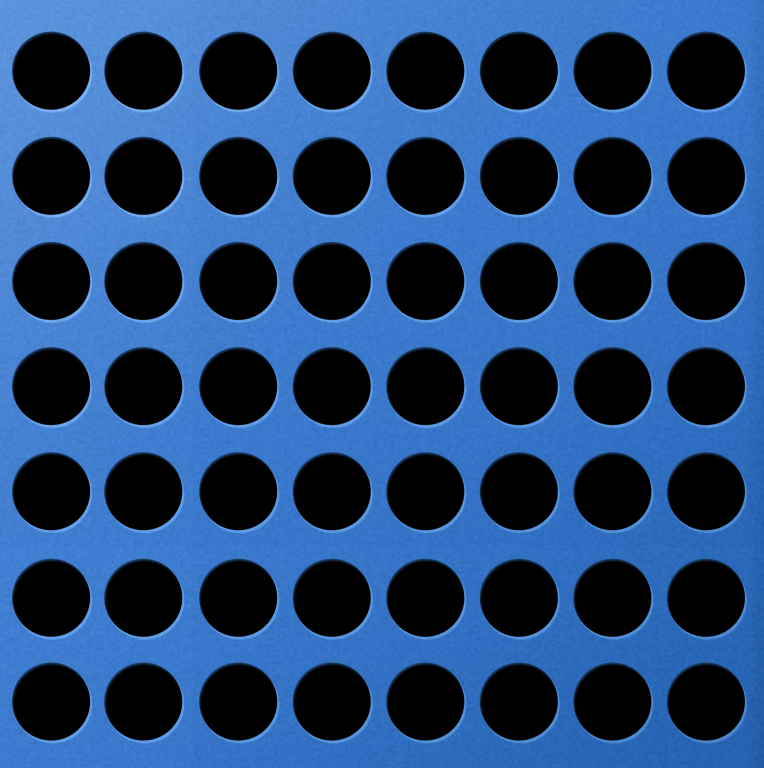
Write a Shadertoy shader that draws this pattern.

```glsl
// A blue metal plate punched with a grid of 8 by 7 round black holes.
// Each hole is a circle distance; shifted circles give the shaded inner wall
// and the lit lower rim. A diagonal gradient and gradient noise tint the plate.

#define GRID vec2(8.0, 7.0)             // holes across and down
#define PITCH vec2(0.1218, 0.1369)      // spacing, in canvas heights
#define FIRST_HOLE vec2(0.0666, 0.0866) // centre of the lower left hole
#define RADIUS 0.0508
#define PUNCH_DRIFT 0.0018              // misplacement of one row and column
#define WALL_OFFSET vec2(0.0012, -0.0024)
#define WALL_WIDTH 0.0055
#define RIM_OFFSET vec2(0.0022, -0.0034)
#define RIM_GLOW vec3(0.15, 0.14, 0.10)
#define GRAIN_SCALE 230.0
#define GRAIN_AMOUNT 0.035
#define SEAM_STEP 0.008

vec2 hashGradient(vec2 cell) {
    vec3 h = fract(cell.xyx * vec3(0.1031, 0.1030, 0.0973));
    h += dot(h, h.yzx + 33.33);
    float angle = 6.2832 * fract((h.x + h.y) * h.z);
    return vec2(cos(angle), sin(angle));
}

float gradientNoise(vec2 p) {
    vec2 i = floor(p), f = fract(p);
    vec2 u = f * f * f * (f * (f * 6.0 - 15.0) + 10.0);
    vec2 e = vec2(0.0, 1.0);
    float a = dot(hashGradient(i), f);
    float b = dot(hashGradient(i + e.yx), f - e.yx);
    float c = dot(hashGradient(i + e.xy), f - e.xy);
    float d = dot(hashGradient(i + e.yy), f - e.yy);
    return mix(mix(a, b, u.x), mix(c, d, u.x), u.y);
}

// Offset from the centre of the nearest hole; the grid ends at its border.
vec2 holeSpace(vec2 p) {
    vec2 id = clamp(floor((p - FIRST_HOLE) / PITCH + 0.5), vec2(0.0), GRID - 1.0);
    vec2 drift = -PUNCH_DRIFT * (1.0 - step(0.5, abs(id - 1.0)));
    return p - FIRST_HOLE - id * PITCH - drift;
}

// Diagonal sheen, faint panel seams, dark right border and fine grain.
vec3 plateColor(vec2 p, float aspect) {
    float shade = 0.46 * p.x / aspect + 0.54 * (1.0 - p.y);
    vec3 light = vec3(0.36, 0.575, 0.86);
    vec3 middle = vec3(0.225, 0.47, 0.80);
    vec3 deep = vec3(0.135, 0.375, 0.69);
    vec3 color = mix(light, middle, smoothstep(-0.1, 0.55, shade));
    color = mix(color, deep, smoothstep(0.45, 1.05, shade));
    color += SEAM_STEP * (step(p.x, 0.25) + step(p.y, 0.289));
    color *= 1.0 - 0.06 * smoothstep(aspect - 0.025, aspect, p.x);
    float grain = gradientNoise(p * GRAIN_SCALE)
                + 0.5 * gradientNoise(p * GRAIN_SCALE * 0.43 + 17.0);
    return color + GRAIN_AMOUNT * grain;
}

void mainImage(out vec4 fragColor, in vec2 fragCoord) {
    vec2 p = fragCoord / iResolution.y;
    float soft = 0.75 / iResolution.y;
    vec2 q = holeSpace(p);
    vec3 color = plateColor(p, iResolution.x / iResolution.y);

    // Lit crescent on the lower right rim
    float rimDistance = length(q - RIM_OFFSET) - RADIUS;
    color += RIM_GLOW * (1.0 - smoothstep(-soft, soft + 0.0005, rimDistance));

    // Dark opening whose upper left wall catches a little light
    float wallDistance = length(q - WALL_OFFSET) - RADIUS + 0.0026;
    float wallLight = 0.65 * smoothstep(0.0, WALL_WIDTH, wallDistance);
    vec3 wall = vec3(0.19, 0.40, 0.66) * wallLight;
    float hole = 1.0 - smoothstep(-soft, soft, length(q) - RADIUS);
    color = mix(color, wall, hole);

    fragColor = vec4(clamp(color, 0.0, 1.0), 1.0);
}
```
